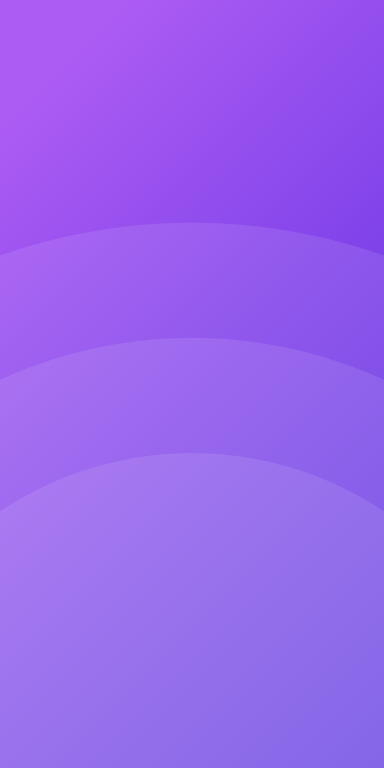
This background is drawn by a Shadertoy shader. Its source:

```glsl
// A violet diagonal gradient with three translucent concentric discs rising
// from below the lower edge. The gradient blends three colour stops; each
// disc is a circle distance function that lays a thin white veil on top.

// Lengths are in canvas heights
const float DISC_CENTER_Y = -0.04;
const float OUTER_RADIUS = 0.75;
const float RADIUS_STEP = 0.15;
const int DISC_COUNT = 3;
const float VEIL_OPACITY = 0.10;

const vec3 ORCHID = vec3(0.675, 0.360, 0.953);
const vec3 VIOLET = vec3(0.515, 0.270, 0.920);
const vec3 INDIGO = vec3(0.335, 0.180, 0.868);
const vec3 VEIL_COLOR = vec3(1.0);

// Positions along the diagonal, from upper left (0) to lower right (1)
const float ORCHID_STOP = 0.11;
const float VIOLET_STOP = 0.50;

vec3 diagonalGradient(float t) {
    float upper = clamp((t - ORCHID_STOP) / (VIOLET_STOP - ORCHID_STOP), 0.0, 1.0);
    float lower = clamp((t - VIOLET_STOP) / (1.0 - VIOLET_STOP), 0.0, 1.0);
    return mix(mix(ORCHID, VIOLET, upper), INDIGO, lower);
}

// Coverage of a disc with an edge one pixel wide
float discMask(vec2 offset, float radius, float pixel) {
    return clamp(0.5 - (length(offset) - radius) / pixel, 0.0, 1.0);
}

void mainImage(out vec4 fragColor, in vec2 fragCoord) {
    float pixel = 1.0 / iResolution.y;
    float aspect = iResolution.x * pixel;
    vec2 p = fragCoord * pixel;

    // Background at 45 degrees
    float diagonal = (p.x + 1.0 - p.y) / (aspect + 1.0);
    vec3 color = diagonalGradient(diagonal);

    // Stacked discs, largest first
    vec2 offset = p - vec2(0.5 * aspect, DISC_CENTER_Y);
    for (int i = 0; i < DISC_COUNT; i++) {
        float radius = OUTER_RADIUS - RADIUS_STEP * float(i);
        color = mix(color, VEIL_COLOR, VEIL_OPACITY * discMask(offset, radius, pixel));
    }

    fragColor = vec4(color, 1.0);
}
```
